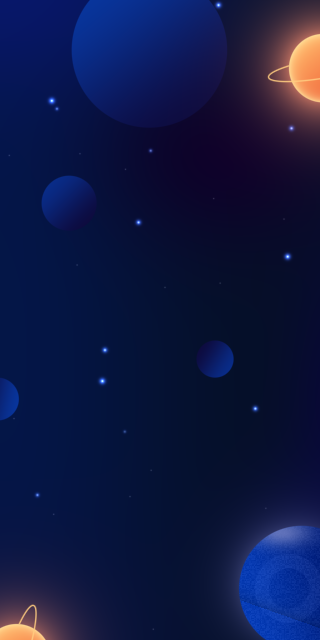
This background is drawn by a Shadertoy shader. Its source:

```glsl
// A night-blue sky with shaded planets, two glowing ringed suns and small stars.
// Discs and tilted ellipses are distance functions blended over soft gradients;
// the canvas is one unit wide, and cellular hashes add dust and surface grain.

#define SUN_RADIUS 0.107
#define SUN_GLOW_WIDTH 0.08
#define SUN_GLOW_COLOR vec3(0.85, 0.49, 0.40)
#define RING_SIZE vec2(0.173, 0.031)
#define RING_WIDTH 0.0022
#define RING_COLOR vec3(1.0, 0.80, 0.50)
#define PLANET_LIT vec3(0.03, 0.22, 0.64)
#define PLANET_SHADE vec3(0.05, 0.04, 0.24)
#define STAR_COLOR vec3(0.25, 0.45, 1.0)
#define DUST_CELLS 14.0

float pixelSize;

float hash(vec2 p) {
    p = fract(p * vec2(0.1031, 0.1137));
    p += dot(p, p.yx + 33.33);
    return fract((p.x + p.y) * p.x * 97.0);
}

float cover(float d) {
    return smoothstep(pixelSize, -pixelSize, d);
}

float blob(vec2 p, vec2 center, vec2 size) {
    vec2 q = (p - center) / size;
    return exp(-dot(q, q));
}

float ellipseDistance(vec2 p, vec2 size) {
    float k = length(p / size);
    return (k + 1e-4) * (k - 1.0) / (length(p / (size * size)) + 1e-3);
}

vec3 background(vec2 p) {
    vec3 col = mix(vec3(0.015, 0.085, 0.28), vec3(0.02, 0.06, 0.155), smoothstep(0.0, 0.85, p.x));
    col = mix(col, vec3(0.03, 0.09, 0.43), 0.9 * blob(p, vec2(0.0, 2.05), vec2(0.6, 0.35)));
    col = mix(col, vec3(0.05, 0.0, 0.16), blob(p, vec2(0.72, 1.52), vec2(0.36, 0.27)));
    col = mix(col, vec3(0.035, 0.02, 0.23), 0.8 * blob(p, vec2(1.08, 0.72), vec2(0.17, 0.45)));
    col = mix(col, vec3(0.04, 0.05, 0.28), 0.7 * blob(p, vec2(1.0, 0.3), vec2(0.25, 0.25)));
    return mix(col, vec3(0.025, 0.045, 0.22), 0.5 * blob(p, vec2(0.0), vec2(0.5, 0.35)));
}

// Disc shaded along the direction of its light
vec3 planet(vec3 col, vec2 p, vec2 center, float radius, vec2 light, float strength) {
    vec2 q = p - center;
    float lit = smoothstep(-0.1, 1.1, 0.5 + 0.5 * dot(q, normalize(light)) / radius);
    vec3 body = mix(PLANET_SHADE, PLANET_LIT, lit * strength);
    return mix(col, body, cover(length(q) - radius));
}

// Blue planet with halo, pale cap, grain and a surface band
vec3 grainyPlanet(vec3 col, vec2 p) {
    vec2 q = p - vec2(0.943, 0.161);
    float d = length(q) - 0.196;
    float side = 0.65 + 0.35 * dot(normalize(q + 1e-4), vec2(-0.8, 0.6));
    col = mix(col, vec3(0.30, 0.33, 0.55), 0.55 * side * exp(-max(d, 0.0) / 0.055));
    vec3 body = mix(vec3(0.01, 0.12, 0.48), vec3(0.03, 0.24, 0.72), smoothstep(0.15, -0.2, q.x + 0.3 * q.y));
    body += 0.035 * cover(abs(length(q - vec2(-0.04, 0.0)) - 0.085) - 0.022);
    float band = q.y + 0.35 * q.x + 0.104;
    body *= 1.0 - 0.18 * exp(-max(band, 0.0) / 0.03) * step(0.0, band);
    body += 0.05 * (hash(floor(p * 256.0)) - 0.5);
    body = mix(body, vec3(0.50, 0.54, 0.78), 0.75 * blob(q, vec2(-0.065, 0.175), vec2(0.09, 0.042)));
    return mix(col, body, cover(d));
}

// Sun with a warm halo; the near half of its ring crosses the disc
vec3 ringedSun(vec3 col, vec2 p, vec2 center, float tilt, float glow) {
    vec2 q = p - center;
    float d = length(q) - SUN_RADIUS;
    col = mix(col, SUN_GLOW_COLOR, 0.8 * glow * exp(-max(d, 0.0) / SUN_GLOW_WIDTH));
    float warmth = clamp(0.5 + dot(q, vec2(-0.6, 0.8)) / (2.0 * SUN_RADIUS), 0.0, 1.0);
    vec3 body = mix(vec3(0.94, 0.38, 0.22), vec3(1.0, 0.70, 0.40), warmth);
    body = mix(body, vec3(1.0, 0.90, 0.62), 0.85 * exp(min(d, 0.0) / 0.016));
    float disc = cover(d);
    col = mix(col, body, disc);
    float c = cos(tilt), s = sin(tilt);
    vec2 r = vec2(c * q.x + s * q.y, c * q.y - s * q.x);
    float ring = cover(abs(ellipseDistance(r, RING_SIZE)) - RING_WIDTH);
    float visible = r.y < 0.0 ? 1.0 : 1.0 - disc;
    return mix(col, RING_COLOR, 0.9 * ring * visible);
}

// Stars hold position and brightness; dust is one faint speck in a few cells
vec3 starlight(vec2 p) {
    vec3 stars[12] = vec3[12](
        vec3(0.683, 1.984, 0.9), vec3(0.162, 1.685, 1.0), vec3(0.178, 1.660, 0.4),
        vec3(0.911, 1.599, 0.8), vec3(0.471, 1.529, 0.4), vec3(0.433, 1.305, 0.8),
        vec3(0.899, 1.198, 1.0), vec3(0.328, 0.906, 0.8), vec3(0.320, 0.809, 1.0),
        vec3(0.798, 0.723, 0.8), vec3(0.390, 0.651, 0.25), vec3(0.117, 0.453, 0.5));
    vec3 light = vec3(0.0);
    for (int i = 0; i < 12; i++) {
        float d = length(p - stars[i].xy), power = stars[i].z;
        float size = 0.004 + 0.005 * power;
        light += power * STAR_COLOR * exp(-d * d / (size * size));
        light += power * vec3(0.6, 0.6, 0.5) * exp(-d * d / 1.2e-5);
    }
    vec2 cell = floor(p * DUST_CELLS);
    vec2 speck = 0.2 + 0.6 * vec2(hash(cell + 7.0), hash(cell + 19.0));
    float d = length(fract(p * DUST_CELLS) - speck) / DUST_CELLS;
    return light + 0.15 * step(0.95, hash(cell + 3.0)) * exp(-d * d / 6e-6);
}

void mainImage(out vec4 fragColor, in vec2 fragCoord) {
    vec2 p = fragCoord / iResolution.x;
    pixelSize = 0.8 / iResolution.x;
    vec3 col = background(p) + starlight(p);
    col = planet(col, p, vec2(0.467, 1.844), 0.243, vec2(-0.6, 0.8), 0.95);
    col = planet(col, p, vec2(0.216, 1.365), 0.086, vec2(-0.7, 0.7), 0.75);
    col = planet(col, p, vec2(0.672, 0.878), 0.058, vec2(0.8, -0.5), 0.75);
    col = planet(col, p, vec2(-0.008, 0.753), 0.067, vec2(0.9, -0.2), 0.95);
    col = grainyPlanet(col, p);
    col = ringedSun(col, p, vec2(1.010, 1.787), 0.166, 1.0);
    col = ringedSun(col, p, vec2(0.052, -0.057), 1.26, 0.8);
    fragColor = vec4(clamp(col, 0.0, 1.0), 1.0);
}
```
